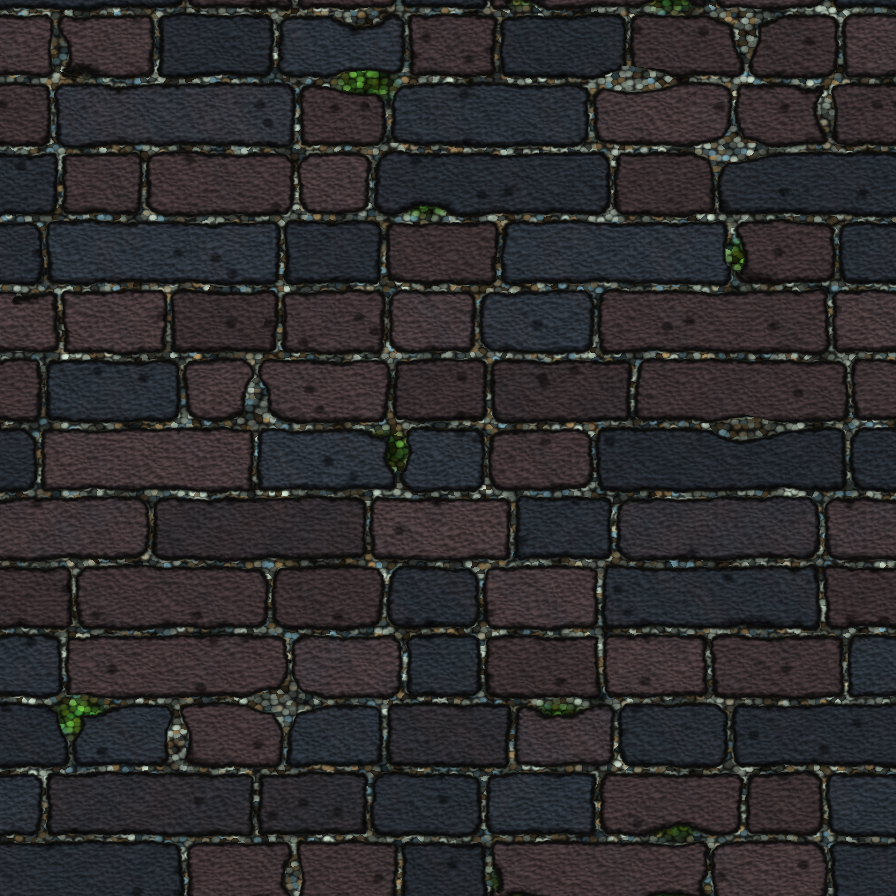
Write a three.js fragment shader that draws this texture.

```glsl
// Weathered dark brick wall: 13 courses of brown and slate bricks, long and short.
// Each course hashes its upright joints, a rounded box shapes each brick, and
// cellular noise gives the pitted faces, crumbly mortar and broken corners.

varying vec2 vUv;

float hash(vec2 p) {
  vec3 q = fract(p.xyx * 0.1031);
  q += dot(q, q.yzx + 33.33);
  return fract((q.x + q.y) * q.z);
}

// Tiling cellular noise: x = distance to nearest point, y = random value of its cell
vec2 cells(vec2 uv, vec2 count) {
  uv *= count;
  vec2 nearest = vec2(8.0, 0.0);
  for (int j = -1; j <= 1; j++) {
    for (int i = -1; i <= 1; i++) {
      vec2 cell = floor(uv) + vec2(float(i), float(j));
      vec2 id = mod(cell, count);
      vec2 point = cell + 0.1 + 0.8 * vec2(hash(id), hash(id + 57.0));
      float dist = length(uv - point);
      if (dist < nearest.x) nearest = vec2(dist, hash(id + 113.0));
    }
  }
  return nearest;
}

// Tiling layered sines, about -1 to 1
float waves(vec2 p) {
  p *= 6.28318;
  return 0.5 * sin(p.x * 4.0 + 2.0 * sin(p.y * 3.0))
       + 0.3 * sin(p.x * 13.0 + p.y * 7.0 + 1.0)
       + 0.2 * sin(p.x * 31.0 - p.y * 23.0);
}

float roundedBox(vec2 p, vec2 halfSize, float radius) {
  vec2 q = abs(p) - halfSize + radius;
  return length(max(q, 0.0)) + min(max(q.x, q.y), 0.0) - radius;
}

void main() {
  // Courses, with slightly wavering joints
  vec2 wall = vUv + 0.0025 * vec2(waves(vUv.yx), waves(vUv));
  float courseY = wall.y * 13.0 + 0.17;
  float course = mod(floor(courseY), 13.0);

  // Nearest upright joints; a dropped joint makes a long brick
  float left = -1.0;
  float right = 2.0;
  float brick = 0.0;
  for (int i = -3; i <= 10; i++) {
    float k = mod(float(i), 8.0);
    bool dropped = hash(vec2(k, course)) < 0.42
                && hash(vec2(mod(k + 7.0, 8.0), course)) >= 0.42;
    if (dropped) continue;
    float joint = (float(i) + 0.47 + 0.4 * (hash(vec2(k + 20.0, course)) - 0.5)) / 8.0;
    if (joint <= wall.x && joint > left) {
      left = joint;
      brick = k;
    }
    if (joint > wall.x) right = min(right, joint);
  }

  // Brick outline with crumbled edges and a few broken corners
  vec2 id = vec2(brick + 40.0, course);
  vec2 local = vec2(wall.x - 0.5 * (left + right), (fract(courseY) - 0.5) / 13.0);
  vec2 halfSize = vec2(0.5 * (right - left) - 0.0045, 0.5 / 13.0 - 0.0056);
  vec2 crumb = cells(vUv, vec2(120.0, 150.0));
  vec2 chunk = cells(vUv, vec2(9.0, 13.0));
  float d = roundedBox(local, halfSize, 0.004 + 0.012 * hash(id + 9.0));
  d += 0.003 * (crumb.x - 0.45) + 0.0012 * waves(vUv.yx * 3.0);
  d += 0.011 * smoothstep(0.45, 0.1, chunk.x) * step(0.86, chunk.y);

  // Brick face: brown or slate, blotched and dappled by embossed pits
  float brown = smoothstep(0.25, 0.6, hash(id)) + 0.22 * waves(vUv * 2.0);
  vec3 face = mix(vec3(0.145, 0.168, 0.195), vec3(0.225, 0.182, 0.186), clamp(brown, 0.0, 1.0));
  face *= 0.88 + 0.28 * hash(id + 5.0);
  vec2 grainUv = vUv + 0.002 * waves(vUv.yx * 4.0);
  vec2 grainCount = vec2(125.0, 205.0);
  float grain = cells(grainUv, grainCount).x - cells(grainUv + vec2(0.001, 0.0024), grainCount).x;
  face *= 1.0 + 0.62 * grain + 0.08 * waves(vUv.yx * 5.0);
  vec2 pit = cells(vUv, vec2(34.0, 40.0));
  face *= 1.0 - 0.45 * smoothstep(0.3, 0.1, pit.x) * step(0.88, pit.y);

  // Dark rim, heavier along the lower edge
  float rim = 0.0045 + 0.0025 * smoothstep(0.0, -0.03, local.y);
  face *= mix(0.22, 1.0, smoothstep(0.0, rim, -d));

  // Mortar: pale crumbs with ochre and bluish ones, in patches, and rare moss
  vec3 stone = mix(vec3(0.38, 0.32, 0.22), vec3(0.45, 0.49, 0.45), smoothstep(0.1, 0.4, crumb.y));
  stone = mix(stone, vec3(0.30, 0.40, 0.43), smoothstep(0.8, 0.9, crumb.y));
  stone *= 0.35 + 0.95 * fract(crumb.y * 7.3);
  stone *= 0.9 + 0.35 * waves(vUv.yx * 3.0 + 0.3);
  stone *= 1.15 - 0.8 * smoothstep(0.3, 0.75, crumb.x);
  float moss = step(0.95, chunk.y) * smoothstep(0.4, 0.15, chunk.x);
  stone = mix(stone, stone * vec3(0.6, 0.95, 0.35), moss);
  vec3 mortar = mix(vec3(0.05, 0.05, 0.04), stone, smoothstep(0.0005, 0.0035, d));

  gl_FragColor = vec4(mix(face, mortar, smoothstep(-0.0008, 0.0008, d)), 1.0);
}
```
